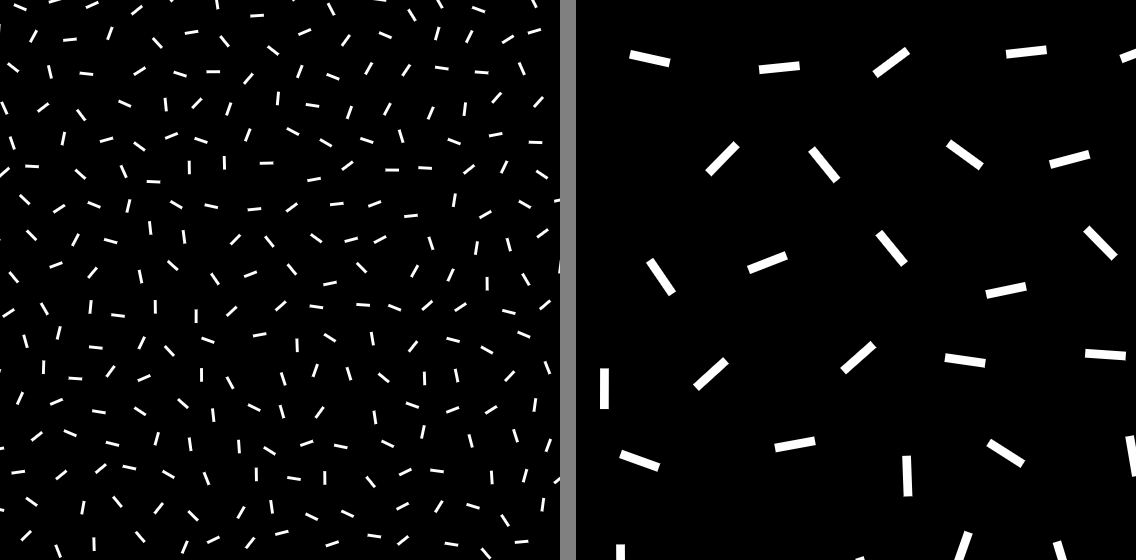
Left: the whole. Right: its middle third, enlarged.
Reproduce this pattern procedurally as a Shadertoy shader.

```glsl
const vec3 BACKGROUND = vec3(0.0);
const vec3 DASH_COLOR = vec3(1.0);
const float COLUMNS = 14.4;                      // lattice columns across the canvas
const float ROW_STEP = 0.866;                    // row height relative to column width
const vec2 DASH_HALF_SIZE = vec2(0.0121, 0.0026);
const float JITTER = 0.36;                       // in lattice units
const float MIN_SPACING = 0.92;
const float PI = 3.14159265;

vec3 hash3(vec2 p) {
    vec3 q = fract(p.xyx * vec3(0.1031, 0.1030, 0.0973));
    q += dot(q, q.yxz + 33.33);
    return fract((q.xxy + q.yzz) * q.zyx);
}

mat2 rotation(float angle) {
    float c = cos(angle), s = sin(angle);
    return mat2(c, -s, s, c);
}

float boxDistance(vec2 p, vec2 halfSize) {
    vec2 d = abs(p) - halfSize;
    return length(max(d, 0.0)) + min(max(d.x, d.y), 0.0);
}

float rowShift(float row) {
    return 0.5 * mod(row, 2.0);
}

// Staggered lattice point, displaced at random within a disc
vec2 jitteredSite(vec2 cell, float jitter) {
    vec3 h = hash3(cell + 57.0);
    float angle = 2.0 * PI * h.x;
    vec2 offset = jitter * sqrt(h.y) * vec2(cos(angle), sin(angle));
    vec2 center = vec2(cell.x + 0.5 + rowShift(cell.y), (cell.y + 0.5) * ROW_STEP);
    return center + offset;
}

// Push a site away from neighbours that crowd it
vec2 relaxedSite(vec2 cell, float jitter, float spacing) {
    vec2 site = jitteredSite(cell, jitter);
    vec2 push = vec2(0.0);
    for (int j = -2; j <= 2; j++) {
        for (int i = -2; i <= 2; i++) {
            vec2 away = site - jitteredSite(cell + vec2(i, j), jitter);
            float gap = max(length(away), 1e-4);
            push += away / gap * 0.5 * max(spacing - gap, 0.0);
        }
    }
    return site + push;
}

// Distance to the nearest randomly turned dash
float dashDistance(vec2 p, vec2 halfSize) {
    vec2 q = p * COLUMNS;
    float homeRow = floor(q.y / ROW_STEP);
    float nearest = 1.0;
    for (int j = -1; j <= 1; j++) {
        float row = homeRow + float(j);
        float homeColumn = floor(q.x - rowShift(row));
        for (int i = -1; i <= 1; i++) {
            vec2 cell = vec2(homeColumn + float(i), row);
            vec2 local = (q - relaxedSite(cell, JITTER, MIN_SPACING)) / COLUMNS;
            float angle = PI * hash3(cell + 57.0).z;
            nearest = min(nearest, boxDistance(rotation(angle) * local, halfSize));
        }
    }
    return nearest;
}

void mainImage(out vec4 fragColor, in vec2 fragCoord) {
    float pixel = 1.0 / iResolution.y;
    float d = dashDistance(fragCoord * pixel, DASH_HALF_SIZE);
    float coverage = clamp(0.5 - d / pixel, 0.0, 1.0);
    fragColor = vec4(mix(BACKGROUND, DASH_COLOR, coverage), 1.0);
}
```
